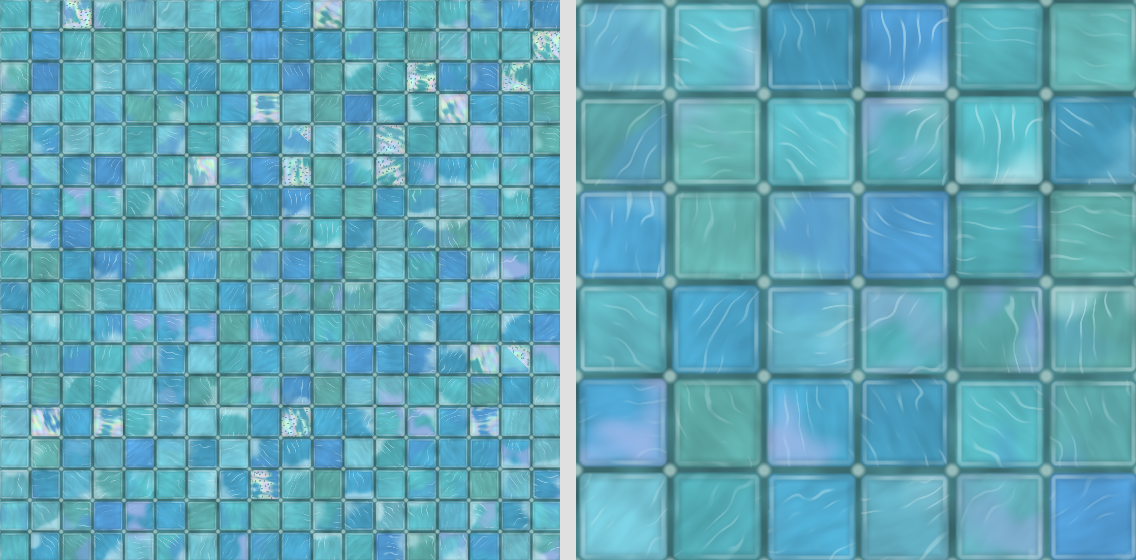
Left, the full canvas; right, a detail of the centre.
A three.js fragment shader for this texture:

```glsl
// Iridescent aqua glass mosaic: a grid of rounded tiles set in dark teal grout.
// Hashes choose each tile's tint and sheen, layered sines ripple the glass,
// and cellular noise pits the few bright pearl tiles.

varying vec2 vUv;

const float TILES = 17.86;                 // pitch: the outer tiles are trimmed
const vec2 TRIM = vec2(0.047, 0.093);
const vec3 TEAL = vec3(0.34, 0.71, 0.75);
const vec3 AQUA = vec3(0.45, 0.75, 0.81);
const vec3 SKY = vec3(0.29, 0.64, 0.78);
const vec3 BLUE = vec3(0.32, 0.59, 0.82);
const vec3 SEA = vec3(0.38, 0.68, 0.66);
const vec3 LILAC = vec3(0.66, 0.72, 0.91);
const vec3 PEARL = vec3(0.80, 0.89, 0.89);
const vec3 GLINT = vec3(0.83, 0.94, 0.96);
const vec3 GROUT = vec3(0.25, 0.46, 0.48);
const vec3 NODE = vec3(0.65, 0.79, 0.78);

float hash(vec2 p, float seed) {
  vec3 q = fract(vec3(p.xyx + seed * 7.31) * vec3(0.1031, 0.1030, 0.0973));
  q += dot(q, q.yzx + 33.33);
  return fract((q.x + q.y) * q.z);
}

// Sum of sines, turned and bent by each previous layer; about -1 to 1
float waves(vec2 p, float seed) {
  float sum = 0.0;
  float amp = 0.55;
  for (int i = 0; i < 4; i++) {
    p = mat2(0.8, 0.6, -0.6, 0.8) * p * 1.45 + seed;
    sum += amp * sin(p.x + 1.3 * sin(p.y + sum));
    amp *= 0.62;
  }
  return sum;
}

// Distance to the nearest scattered cell point
float cellular(vec2 p) {
  vec2 cell = floor(p);
  float nearest = 2.0;
  for (int y = -1; y <= 1; y++) {
    for (int x = -1; x <= 1; x++) {
      vec2 c = cell + vec2(float(x), float(y));
      vec2 point = c + vec2(hash(c, 1.0), hash(c, 2.0));
      nearest = min(nearest, length(p - point));
    }
  }
  return nearest;
}

float roundedBox(vec2 p, vec2 halfSize, float radius) {
  vec2 q = abs(p) - halfSize + radius;
  return length(max(q, 0.0)) + min(max(q.x, q.y), 0.0) - radius;
}

vec3 tileTint(vec2 id) {
  float pick = hash(id, 3.0);
  vec3 tint = mix(TEAL, AQUA, smoothstep(0.25, 0.55, pick));
  tint = mix(tint, SKY, smoothstep(0.58, 0.74, pick));
  tint = mix(tint, BLUE, 0.8 * smoothstep(0.87, 0.96, pick));
  tint = mix(tint, SEA, 0.85 * step(0.87, hash(id, 4.0)));
  return tint * (0.93 + 0.13 * hash(id, 5.0));
}

// Glass body: clouded tint, iridescent bloom, glare patch and fine ripples
vec3 glass(vec2 p, vec2 id, float pearl) {
  float seed = 20.0 * hash(id, 6.0);
  float angle = 6.2832 * hash(id, 7.0);
  vec2 dir = vec2(cos(angle), sin(angle));
  vec2 q = vec2(dot(p, dir), dot(p, vec2(-dir.y, dir.x)));
  float cloud = waves(q * 3.0, seed);
  float streak = waves(q * vec2(4.0, 13.0), seed + 3.0);

  vec3 col = tileTint(id) * (1.0 + 0.055 * cloud + 0.035 * streak);
  float bloom = smoothstep(-0.2, 0.8, waves(q * 2.2, seed + 8.0));
  col = mix(col, BLUE, 0.65 * bloom * smoothstep(0.45, 0.9, hash(id, 8.0)));
  col = mix(col, LILAC, 0.75 * bloom * smoothstep(0.82, 0.97, hash(id, 9.0)));

  float shine = hash(id, 10.0);
  float glare = smoothstep(0.1, 0.45, q.x + 0.2 * cloud);
  col = mix(col, GLINT, 0.6 * glare * smoothstep(0.45, 1.0, shine));
  float ripple = smoothstep(0.78, 1.0, sin(q.y * 32.0 + 4.0 * cloud + seed));
  float patchMask = smoothstep(-0.15, 0.7, waves(p * 4.0, seed + 5.0));
  col = mix(col, GLINT, ripple * patchMask * (0.12 + 0.4 * shine));

  // Pearl coat with rainbow tint and small dark pits
  vec3 rainbow = 0.07 * cos(5.0 * cloud + 4.0 * q.x + vec3(0.0, 2.1, 4.2));
  vec3 coat = PEARL + rainbow + 0.05 * streak;
  float pits = 1.0 - smoothstep(0.12, 0.27, cellular(q * vec2(9.0, 6.0) + id * 11.0));
  coat = mix(coat, TEAL * 0.8, pits * 0.75 * step(0.5, hash(id, 11.0)));
  float coverage = smoothstep(-0.75, 0.15, cloud + 0.4 * streak);
  return mix(col, coat, pearl * coverage);
}

void main() {
  vec2 grid = vUv * TILES + TRIM;
  vec2 id = floor(grid);
  vec2 cellPos = fract(grid) - 0.5;
  vec2 jitter = (vec2(hash(id, 12.0), hash(id, 13.0)) - 0.5) * 0.018;
  vec2 p = cellPos - jitter;
  float d = roundedBox(p, vec2(0.466), 0.075);

  // Pearl tiles gather towards the upper right
  float chance = 0.015 + 0.13 * smoothstep(0.7, 1.7, vUv.x + vUv.y);
  float pearl = step(1.0 - chance, hash(id, 14.0)) * (0.7 + 0.3 * hash(id, 15.0));
  vec3 tile = glass(p, id, pearl);

  // Shaded bevel with a broken light rim
  float wear = waves(grid * 3.5, 2.0);
  tile *= 1.0 - 0.17 * smoothstep(-0.13, -0.01, d);
  float rim = 1.0 - smoothstep(0.008, 0.035, abs(d + 0.04));
  tile = mix(tile, GLINT, rim * (0.23 + 0.22 * wear));

  // Grout with pale nodes where four tiles meet
  float corner = length(0.5 - abs(cellPos));
  vec3 grout = GROUT * (1.0 + 0.16 * wear);
  grout = mix(grout, NODE, 0.85 * (1.0 - smoothstep(0.03, 0.10, corner)));
  vec3 col = mix(tile, grout, smoothstep(-0.018, 0.018, d));
  gl_FragColor = vec4(clamp(col, 0.0, 1.0), 1.0);
}
```
